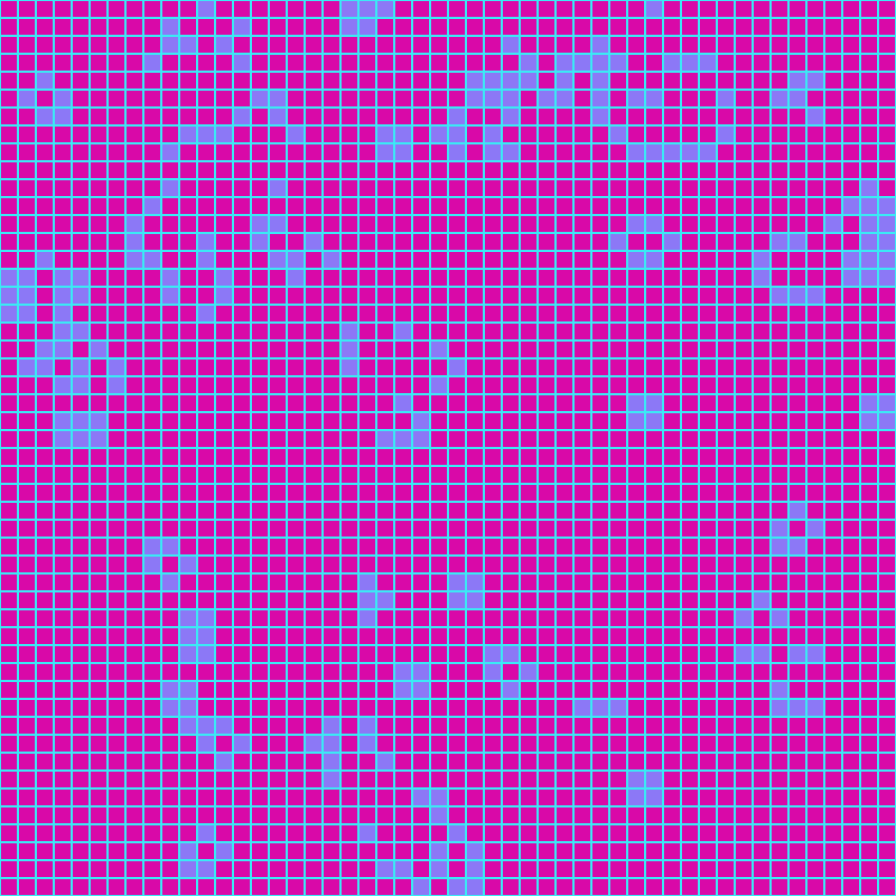
Reproduce this pattern procedurally as a WebGL 1 fragment shader.

```glsl
precision highp float;
uniform vec2 u_resolution;

#define CELLS 50.0         // cells across the canvas
#define LINE_WIDTH 0.122   // grid line width, in cells
#define TILE 8.0           // cells per scatter tile
#define SOUP_SHARE 0.25    // tiles holding a random colony
#define MOTIF_SHARE 0.46   // tiles holding a small stable shape
#define SOUP_RADIUS 3.8
#define SOUP_DENSITY 0.39
#define SEED 17.0
#define DEAD_COLOR vec3(0.85, 0.035, 0.66)
#define LIVE_COLOR vec3(0.55, 0.47, 0.965)
#define LINE_COLOR vec3(0.23, 0.915, 0.96)

float hash(vec2 p) {
  vec3 q = fract(p.xyx * vec3(0.1031, 0.1030, 0.0973));
  q += dot(q, q.yzx + 33.33);
  return fract((q.x + q.y) * q.z);
}

// Small life forms packed as 4x4 bits, lowest row first
float motifBits(float pick) {
  if (pick < 0.32) return 51.0;     // block
  if (pick < 0.58) return 1686.0;   // beehive
  if (pick < 0.70) return 595.0;    // boat
  if (pick < 0.80) return 19094.0;  // loaf
  if (pick < 0.92) return 112.0;    // blinker
  return 1858.0;                    // glider
}

float motif(vec2 p, float pick) {
  if (min(p.x, p.y) < 0.0 || max(p.x, p.y) > 3.0) return 0.0;
  float bit = exp2(p.x + 4.0 * p.y);
  return mod(floor((motifBits(pick) + 0.5) / bit), 2.0);
}

// First generation: colonies and motifs jittered inside tiles
float seedCell(vec2 cell) {
  vec2 tile = floor(cell / TILE);
  vec2 local = cell - tile * TILE;
  vec2 key = tile + SEED;
  float kind = hash(key);
  vec2 jitter = vec2(hash(key + 41.3), hash(key + 73.7));
  if (kind < SOUP_SHARE) {
    vec2 center = vec2(0.5 * TILE - 0.5) + (jitter - 0.5);
    float inside = step(length(local - center), SOUP_RADIUS);
    return inside * step(hash(cell + SEED * 9.0), SOUP_DENSITY);
  }
  if (kind < SOUP_SHARE + MOTIF_SHARE) {
    vec2 p = local - floor(jitter * 4.0);
    if (hash(key + 19.1) < 0.5) p = p.yx;
    if (hash(key + 57.9) < 0.5) p.x = 3.0 - p.x;
    return motif(p, hash(key + 97.5));
  }
  return 0.0;
}

// Three generations of Life on a 7x7 window; its centre stays exact
float lifeCell(vec2 cell) {
  float now[49];
  float next[49];
  for (int y = 0; y < 7; y++)
    for (int x = 0; x < 7; x++)
      now[y * 7 + x] = seedCell(cell + vec2(float(x), float(y)) - 3.0);

  for (int generation = 0; generation < 3; generation++) {
    for (int y = 1; y < 6; y++)
      for (int x = 1; x < 6; x++) {
        float self = now[y * 7 + x];
        float sum = -self;
        for (int j = -1; j <= 1; j++)
          for (int i = -1; i <= 1; i++)
            sum += now[(y + j) * 7 + x + i];
        // Born on three neighbours, kept on two or three
        next[y * 7 + x] = step(abs(sum + 0.5 * self - 3.0), 0.6);
      }
    for (int y = 1; y < 6; y++)
      for (int x = 1; x < 6; x++)
        now[y * 7 + x] = next[y * 7 + x];
  }
  return now[24];
}

void main() {
  float pixel = CELLS / min(u_resolution.x, u_resolution.y);
  vec2 grid = gl_FragCoord.xy * pixel;

  vec3 color = mix(DEAD_COLOR, LIVE_COLOR, lifeCell(floor(grid)));

  // Grid lines centred on the cell borders, smoothed over one pixel
  vec2 border = 0.5 - abs(fract(grid) - 0.5);
  vec2 cover = clamp((0.5 * LINE_WIDTH - border) / pixel + 0.5, 0.0, 1.0);
  float line = 1.0 - (1.0 - cover.x) * (1.0 - cover.y);

  gl_FragColor = vec4(mix(color, LINE_COLOR, line), 1.0);
}
```
